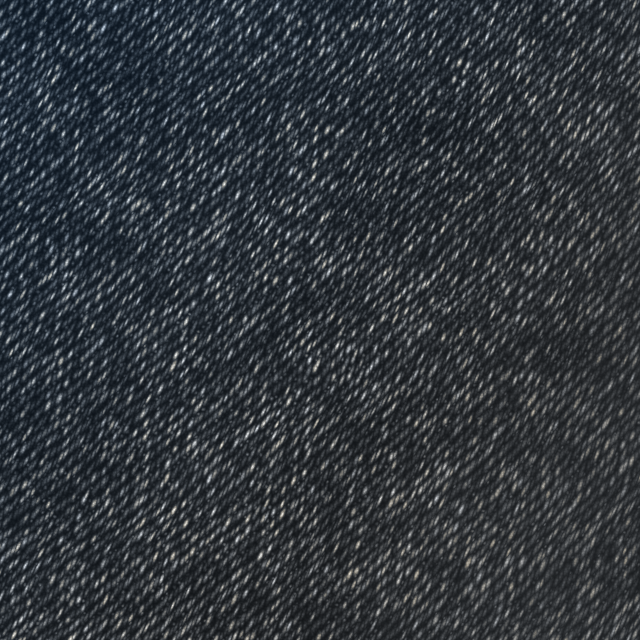
A Shadertoy shader for this texture:

```glsl
// Worn blue denim: slanted stitches sit in rows along diagonal twill ridges.
// Each stitch is a soft, jittered ellipse; small weft specks fill the gaps,
// and cellular grain plus layered sines add fibre and uneven fading.

vec2 hash2(vec2 p) {
    vec2 q = vec2(dot(p, vec2(127.1, 311.7)), dot(p, vec2(269.5, 183.3)));
    return fract(sin(q) * 43758.545);
}

// Distance to the nearest scattered point
float cellular(vec2 p) {
    vec2 cell = floor(p);
    float nearest = 2.0;
    for (int j = -1; j <= 1; j++)
    for (int i = -1; i <= 1; i++) {
        vec2 id = cell + vec2(i, j);
        nearest = min(nearest, length(id + hash2(id) - p));
    }
    return nearest;
}

// Broad uneven fading, about -1 to 1
float patches(vec2 p) {
    float sum = 0.0, amp = 0.5;
    for (int i = 0; i < 4; i++) {
        sum += amp * sin(p.x + 1.7 * sin(p.y * 0.8)) * cos(p.y + 1.3 * sin(p.x * 0.7));
        p = mat2(1.5, 1.2, -1.2, 1.5) * p + 2.3;
        amp *= 0.6;
    }
    return sum;
}

// Rows of slanted threads; returns brightness and warmth of the top thread
vec2 threads(vec2 p, vec2 halfSize, float dimmest, float range, float seed) {
    vec2 pitch = vec2(0.0105, 0.0143);
    vec2 axis = vec2(0.914, 0.407);
    vec2 cellPos = p / pitch;
    vec2 top = vec2(0.0);
    for (int j = -1; j <= 1; j++) {
        float row = floor(cellPos.y) + float(j);
        float x = cellPos.x - 0.37 * row;
        for (int i = -2; i <= 2; i++) {
            float col = floor(x) + float(i);
            vec2 jitter = hash2(vec2(col, row) + seed);
            vec2 tone = hash2(vec2(row, col) + seed + 41.0);
            vec2 d = vec2(x - col, cellPos.y - row) - 0.5 - (jitter - 0.5) * vec2(0.5, 0.3);
            d *= pitch;
            vec2 q = vec2(dot(d, axis), dot(d, vec2(-axis.y, axis.x)));
            q /= halfSize * (0.8 + 0.4 * jitter.yx);
            float light = exp(-dot(q, q)) * (dimmest + range * tone.x * tone.x);
            if (light > top.x) top = vec2(light, tone.x * tone.y);
        }
    }
    return top;
}

void mainImage(out vec4 fragColor, in vec2 fragCoord) {
    vec2 uv = fragCoord / iResolution.xy;

    // Cloth frame: along and across the gently bending ridges
    vec2 cloth = vec2(0.77 * uv.x + 0.64 * uv.y,
                      0.77 * (uv.y - 0.76 * uv.x - 0.1 * uv.x * uv.x));
    cloth.y += 0.0018 * sin(cloth.x * 23.0 + 3.0 * sin(cloth.y * 14.0));
    cloth.x += 0.0025 * sin(cloth.y * 37.0 + cloth.x * 9.0);

    // Focus softens toward the lower right
    float defocus = smoothstep(0.75, 1.35, uv.x + 0.45 * (1.0 - uv.y));

    // Twill stitches and the weft specks between ridges
    vec2 stitch = threads(cloth, vec2(0.0075, 0.0025) * (1.0 + 0.2 * defocus), 0.15, 0.5, 0.0);
    vec2 speck = threads(cloth + vec2(0.004, 0.0072), vec2(0.0028, 0.0022), 0.01, 0.26, 17.0);
    float fade = patches(uv * 9.0);
    float grain = cellular(uv * 230.0) - 0.45;

    // Light level
    float light = max(stitch.x, speck.x) * (1.0 + 0.22 * fade - 0.5 * grain);
    float level = 0.088 + light - 0.035 * grain + 0.012 * fade;
    level = mix(level, 0.17, 0.35 * defocus);
    level *= 1.06 - 0.3 * smoothstep(0.65, 1.25, length(uv - vec2(0.42, 0.6)));

    // Indigo at upper left turns to olive at lower right; bright threads are cream
    float age = smoothstep(-0.1, 1.5, uv.x + 1.0 - uv.y);
    float indigo = mix(1.6, 0.35, age) * (0.75 + 1.2 * min(level, 0.35));
    float cream = stitch.y * smoothstep(0.2, 0.5, level);
    vec3 color = vec3(level) + vec3(-0.032, 0.0, 0.034) * indigo;
    color += vec3(0.06, 0.025, -0.035) * cream;
    fragColor = vec4(clamp(color, 0.0, 1.0), 1.0);
}
```
